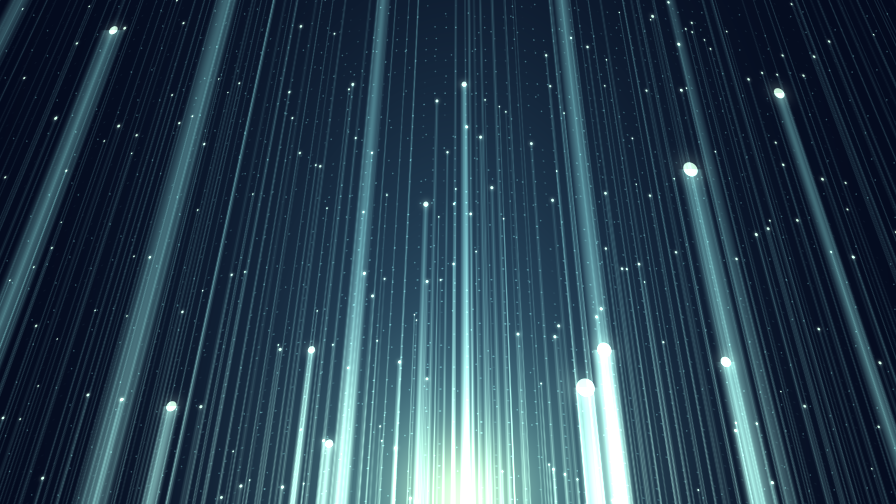
A Shadertoy shader for this background:

```glsl
const vec2 VANISH = vec2(0.914, 2.74);
const vec2 SOURCE = vec2(0.914, 0.0);
const vec3 NAVY = vec3(0.012, 0.038, 0.112);
const vec3 TEAL = vec3(0.39, 0.61, 0.56);
const vec3 PALE = vec3(0.82, 0.95, 0.78);

float hash(float n) {
    return fract(sin(n * 127.1 + 3.7) * 4375.85);
}

float hash2(vec2 c) {
    return fract(sin(dot(c, vec2(127.1, 311.7))) * 4375.85);
}

// Widening of the ray fan, equal to one along the top edge
float spreadAt(float y) {
    return (VANISH.y - y) / (VANISH.y - 1.0);
}

// Sideways position that stays constant along each ray
float rayCoord(vec2 p) {
    return (p.x - VANISH.x) / spreadAt(p.y);
}

float disc(float dist, float radius, float aa) {
    return 1.0 - smoothstep(max(radius - aa, 0.0), radius + aa, dist);
}

// Soft backdrop with a hot source at the bottom
vec3 backdrop(vec2 p) {
    vec2 q = (p - SOURCE) * (p - SOURCE);
    vec3 col = NAVY;
    col += vec3(0.17, 0.29, 0.31) * exp(-4.8 * q.x - 1.25 * q.y);
    col += vec3(0.24, 0.34, 0.25) * exp(-13.0 * q.x - 17.0 * q.y);
    col += vec3(0.50, 0.45, 0.25) * exp(-110.0 * q.x - 75.0 * q.y);
    return col;
}

// Trail hanging below a glowing head
vec3 beam(vec2 p, float ray, float headY, float width, float radius, float gain, float aa) {
    float spread = spreadAt(p.y);
    float d = abs(rayCoord(p) - ray) * spread;
    float w = width * spread;
    float below = headY - p.y;
    float body = 1.0 - smoothstep(max(w * 0.35 - aa, 0.0), w + aa, d);
    float rim = 0.88 + 0.12 * cos(d / w * 7.0);
    float trail = smoothstep(-aa, aa, below);
    vec2 q = (p - SOURCE) * vec2(1.8, 3.0);
    float heat = exp(-dot(q, q));
    vec3 col = mix(TEAL, PALE, heat) * body * rim * trail * gain * (0.8 + 0.3 * heat);
    float r = length(vec2(d, below));
    float halo = exp(-r * r / (radius * radius * 4.0));
    return col + PALE * (disc(r, radius, aa) * 0.75 + 0.2 * halo);
}

vec3 beamAt(vec2 p, vec2 head, float width, float radius, float gain, float aa) {
    return beam(p, rayCoord(head), head.y, width, radius, gain, aa);
}

// One thin random beam in each slice of the fan
vec3 streakLayer(vec2 p, float cells, float seed, float aa) {
    float id = floor(rayCoord(p) * cells);
    float ray = (id + 0.3 + 0.4 * hash(id + seed)) / cells;
    float headY = 1.5 * hash(id * 1.7 + seed + 5.0);
    float size = hash(id * 2.3 + seed + 11.0);
    float width = mix(0.0010, 0.0034, size * size);
    float gain = mix(0.16, 0.42, hash(id * 3.1 + seed)) * mix(0.6, 1.0, exp(-3.0 * ray * ray));
    return beam(p, ray, headY, width, mix(0.0010, 0.0030, size), gain, aa);
}

// Curved rows of faint points
float dotRows(vec2 p, float aa) {
    float dx = p.x - VANISH.x;
    vec2 g = vec2(rayCoord(p), p.y + 0.16 * dx * dx) * vec2(54.0, 46.0);
    vec2 cell = floor(g);
    float dist = length((fract(g) - 0.5) / vec2(54.0, 46.0));
    float lit = step(0.3, hash2(cell)) * hash2(cell + 9.0);
    return disc(dist, 0.0013, aa) * lit * exp(-3.0 * dx * dx);
}

// Scattered specks
float specks(vec2 p, float scale, float aa) {
    vec2 cell = floor(p * scale);
    vec2 center = 0.2 + 0.6 * vec2(hash2(cell), hash2(cell + 17.0));
    float dist = length(fract(p * scale) - center) / scale;
    return disc(dist, 0.0014, aa) * step(0.45, hash2(cell + 41.0));
}

void mainImage(out vec4 fragColor, in vec2 fragCoord) {
    vec2 p = fragCoord / iResolution.y;
    p.x += 0.5 * (16.0 / 9.0 - iResolution.x / iResolution.y);
    float aa = 0.7 / iResolution.y;
    vec3 col = backdrop(p);

    // Fine texture and thin streaks
    col += TEAL * (0.6 * dotRows(p, aa) + 0.45 * specks(p, 24.0, aa));
    for (int i = 0; i < 4; i++) {
        float layer = float(i);
        col += streakLayer(p, 31.0 + 11.0 * layer, 23.0 * layer, aa);
    }

    // Broad beams entering from above
    col += beamAt(p, vec2(0.080, 1.08), 0.025, 0.004, 0.55, aa);
    col += beamAt(p, vec2(0.463, 1.05), 0.026, 0.004, 0.68, aa);
    col += beamAt(p, vec2(0.764, 1.05), 0.014, 0.004, 0.70, aa);
    col += beamAt(p, vec2(1.109, 1.05), 0.018, 0.004, 0.70, aa);
    col += beamAt(p, vec2(1.318, 1.05), 0.012, 0.004, 0.42, aa);

    // Beams with visible heads
    col += beamAt(p, vec2(0.225, 0.940), 0.026, 0.008, 0.65, aa);
    col += beamAt(p, vec2(0.921, 0.833), 0.007, 0.005, 0.80, aa);
    col += beamAt(p, vec2(1.546, 0.815), 0.013, 0.010, 0.75, aa);
    col += beamAt(p, vec2(1.370, 0.664), 0.022, 0.014, 0.80, aa);
    col += beamAt(p, vec2(0.845, 0.595), 0.005, 0.005, 0.55, aa);
    col += beamAt(p, vec2(1.199, 0.306), 0.019, 0.014, 0.85, aa);
    col += beamAt(p, vec2(0.618, 0.306), 0.007, 0.007, 0.70, aa);
    col += beamAt(p, vec2(1.440, 0.282), 0.015, 0.010, 0.50, aa);
    col += beamAt(p, vec2(1.162, 0.231), 0.018, 0.018, 1.00, aa);
    col += beamAt(p, vec2(0.340, 0.194), 0.013, 0.010, 0.85, aa);
    col += beamAt(p, vec2(0.653, 0.120), 0.008, 0.008, 0.80, aa);
    fragColor = vec4(clamp(col, 0.0, 1.0), 1.0);
}
```
